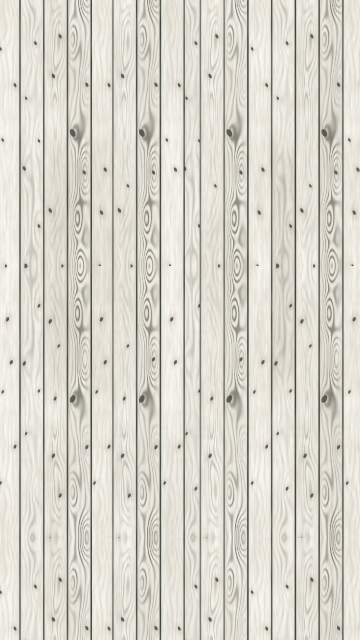
Reproduce this texture procedurally as a Shadertoy shader.

```glsl
// Whitewashed pine boards standing side by side, parted by thin dark seams.
// Four kinds of board cycle across; each has its own grain and knots, and the
// grain is mirrored up the wall. Rings are contours of a field raised at knots.

#define BOARDS 15.158      // board widths across the canvas
#define MIRROR_AT 15.75    // height of a mirror line, in board widths
#define MIRROR_SPAN 11.44  // distance between mirror lines
#define KNOT_STEP 1.9      // mean distance between knots along a board
#define RINGS 5.5          // growth rings across a board
#define SEAM 0.031         // half width of a seam
#define WHITE vec3(0.975, 0.965, 0.935)
#define CREAM vec3(0.84, 0.82, 0.77)
#define BROWN vec3(0.42, 0.41, 0.37)
#define SEAM_COLOR vec3(0.25, 0.27, 0.25)

// Per kind of board: pale, speckled, flamed, dark
const vec4 RING_INK = vec4(0.10, 0.27, 0.34, 0.78);
const vec4 RING_LENGTH = vec4(0.6, 0.8, 1.7, 0.75);
const vec4 RING_RISE = vec4(0.15, 0.35, 0.65, 0.6);
const vec4 KNOT_SIZE = vec4(0.075, 0.075, 0.075, 0.12);
const vec4 BASE_TONE = vec4(0.28, 0.34, 0.32, 0.46);

float hash(vec2 p) {
    return fract(sin(dot(p, vec2(127.1, 311.7))) * 43758.5453);
}

float noise(vec2 p) {
    vec2 i = floor(p), f = fract(p);
    f = f * f * (3.0 - 2.0 * f);
    return mix(mix(hash(i), hash(i + vec2(1, 0)), f.x),
               mix(hash(i + vec2(0, 1)), hash(i + vec2(1, 1)), f.x), f.y);
}

// Right edge of board k; two boards are narrower than the rest
float boardEdge(float k) {
    return 0.842 + k - 0.088 * step(4.0, k) - 0.316 * step(8.0, k);
}

void mainImage(out vec4 fragColor, in vec2 fragCoord) {
    float px = BOARDS / iResolution.x;
    vec2 q = fragCoord * px;

    // Find the board, its kind and the local position on it
    float board = 0.0;
    for (int k = 0; k < 15; k++) board += step(boardEdge(float(k)), q.x);
    float left = boardEdge(board - 1.0), right = boardEdge(board);
    int kind = int(mod(board + step(4.5, board), 4.0));
    float seed = float(kind) * 17.0;
    float along = mod(q.y - MIRROR_AT + MIRROR_SPAN, 2.0 * MIRROR_SPAN) - MIRROR_SPAN;
    vec2 p = vec2(q.x - 0.5 * (left + right), abs(along));

    // Knots lift the ring field and leave dark piths
    float rise = 0.0, pith = 0.0, halo = 0.0;
    for (int i = 0; i < 7; i++) {
        float n = float(i);
        float rnd = hash(vec2(n, seed + 3.0));
        float loose = kind == 3 ? 0.3 : 1.3;
        vec2 center = vec2(0.32 * sin(3.5 * n + 2.0 * float(3 - kind)),
                           KNOT_STEP * n + loose * (rnd - 0.5) * step(0.5, n));
        vec2 d = p - center;
        vec2 oval = d / vec2(0.25, RING_LENGTH[kind] * (0.7 + 0.6 * rnd));
        rise += RING_RISE[kind] * (0.6 + 0.8 * rnd) * exp(-dot(oval, oval));

        // Some knots are missing on some boards; the fourth is the largest
        float present = step(0.3, hash(vec2(n + 5.0, board + sign(along) * 0.3)));
        float radius = KNOT_SIZE[kind] * (0.6 + 0.4 * rnd);
        if (kind == 3) {
            radius = i == 3 ? KNOT_SIZE[kind] : 0.065;
            present = i == 3 ? 1.0 : present * step(1.5, n) * step(n, 4.5);
        }
        float dist = length(vec2(d.x, 0.8 * d.y + 0.4 * d.x));
        pith = max(pith, present * clamp((radius - dist) / max(px, 0.04) + 0.5, 0.0, 1.0));
        halo += present * exp(-dist * dist / (radius * radius * 6.0));
    }

    // Growth rings, strongest along the heart of the board
    float wobble = noise(vec2(p.x * 2.0 + seed, p.y * 0.9)) - 0.5;
    float phase = RINGS * (0.75 * p.x + rise + 0.3 * wobble);
    float ring = pow(0.5 + 0.5 * cos(6.2832 * phase), 2.0);
    ring = mix(ring, 0.375, smoothstep(0.35, 0.9, fwidth(phase)));
    float heart = 0.12 + 0.88 * exp(-pow((p.x - 0.12 * wobble) / 0.29, 2.0));
    float patches = smoothstep(0.15, 0.75, noise(vec2(seed + 9.0, p.y * 0.55)));
    float ink = RING_INK[kind] * ring * heart * mix(0.45, 1.0, patches);

    // Fine fibres, soft stains and a greyer middle on pale boards
    float fiber = noise(vec2(p.x * 15.0 + seed, p.y * 1.6))
                + 0.6 * noise(vec2(p.x * 28.0 + seed, p.y * 5.0)) - 0.8;
    float stain = noise(vec2(p.x * 1.5 + board * 7.0, p.y * 0.35)) - 0.5;
    float tone = BASE_TONE[kind] + 0.42 * fiber + 0.4 * stain + 0.25 * halo;
    float middle = 1.0 - smoothstep(4.8, 6.2, p.y + wobble);
    tone += (kind == 3 ? 0.05 : 0.26 * hash(vec2(board, 2.0))) * middle;

    vec3 color = mix(WHITE, CREAM, clamp(tone, 0.0, 1.3));
    color = mix(color, BROWN, clamp(ink + 0.12 * halo, 0.0, 0.9));
    color = mix(color, BROWN * 0.7, 0.85 * pith);

    // Seams of uneven strength with a soft shade beside them
    float gap = min(q.x - left, right - q.x);
    float seam = board - step(q.x - left, right - q.x);
    float strength = 0.6 + 0.4 * hash(vec2(seam, 8.0));
    strength *= 0.88 + 0.24 * noise(vec2(seam * 5.0, q.y * 1.2));
    color *= 1.0 - 0.12 * exp(-gap / 0.05);
    float line = clamp((SEAM - gap) / px + 0.5, 0.0, 1.0);
    color = mix(color, SEAM_COLOR, line * min(strength, 1.0));

    fragColor = vec4(color, 1.0);
}
```
